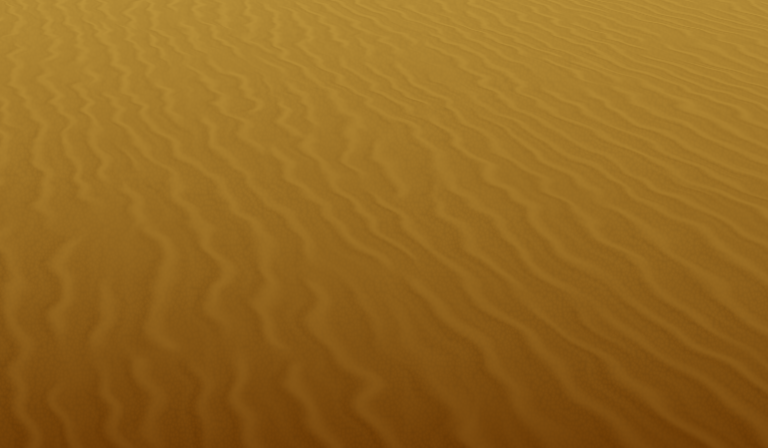
A WebGL 2 fragment shader for this texture:

```glsl
#version 300 es
precision highp float;
// Wind-rippled sand seen at a slant, pale in the distance and dark nearby.
// Scattered wave kernels are summed into one phase, so crests wander and fork;
// a perspective mapping makes them converge, and cellular noise adds grain.

uniform vec2 u_resolution;
out vec4 fragColor;

const float TAU = 6.2831853;

vec2 hash2(vec2 cell) {
    vec3 v = fract(cell.xyx * vec3(0.1031, 0.1030, 0.0973));
    v += dot(v, v.yzx + 33.33);
    return fract((v.xx + v.yz) * v.zy);
}

// Distance to the nearest scattered point
float cellular(vec2 p) {
    vec2 base = floor(p);
    float nearest = 2.0;
    for (int j = -1; j <= 1; j++)
        for (int i = -1; i <= 1; i++) {
            vec2 cell = base + vec2(i, j);
            nearest = min(nearest, distance(p, cell + hash2(cell)));
        }
    return nearest;
}

// Bends the straight crests into uneven waves
float meander(vec2 g) {
    return 0.11 * sin(4.6 * g.y + 1.8 * sin(1.3 * g.x + 0.7 * g.y))
         + 0.06 * sin(8.9 * g.y - 2.3 * g.x + 1.5 * sin(1.7 * g.y))
         + 0.02 * sin(15.0 * g.y + 3.1 * g.x + 2.0 * sin(2.9 * g.x))
         + 0.30 * sin(0.9 * g.y + 0.45 * g.x);
}

// Sum of tilted wave kernels, as a vector whose angle is the ripple phase
vec2 rippleWave(vec2 g) {
    vec2 p = g * vec2(0.6, 0.65), base = floor(p), sum = vec2(0.0);
    for (int j = -1; j <= 1; j++)
        for (int i = -1; i <= 1; i++) {
            vec2 cell = base + vec2(i, j);
            vec2 d = p - cell - hash2(cell);
            vec2 r = hash2(cell + 71.0) - 0.5;
            float phase = TAU * g.x + 4.4 * r.x + 5.0 * r.y * d.y;
            sum += exp(-4.0 * dot(d, d)) * vec2(cos(phase), sin(phase));
        }
    return sum;
}

// Thin lit crest beside a soft shaded face, fading where crests fork
float rippleRelief(vec2 g) {
    vec2 wave = rippleWave(g);
    float phase = atan(wave.y, wave.x);
    float lit = pow(0.5 + 0.5 * cos(phase - 0.35 * sin(phase)), 5.0);
    float shade = pow(0.5 + 0.5 * cos(phase + 1.25), 5.0);
    return (lit - 0.6 * shade - 0.1) * smoothstep(0.0, 0.3, length(wave));
}

void main() {
    vec2 p = gl_FragCoord.xy / u_resolution.y;
    float y = p.y;

    // Ground plane, with the crests running to a vanishing point
    vec2 ground = vec2(p.x - 0.06, 1.0) / (0.1 * (1.46 - y));
    ground.x += meander(ground);

    // Main ripples with fainter, finer ones between them
    float relief = rippleRelief(ground);
    relief += 0.2 * rippleRelief(ground * vec2(1.8, 1.5) + 19.0);

    // Fine grain in loose patches, strongest in the near hollows
    float patches = 0.5 + 0.5 * sin(9.0 * p.x + 2.0 * sin(11.0 * y)) * sin(13.0 * y - 5.0 * p.x);
    float grain = (0.5 - cellular(p * vec2(140.0, 115.0))) * mix(0.065, 0.02, y);
    grain *= (0.7 + 0.6 * patches) * (1.0 - 0.5 * relief);

    // Sand tone rises from brown to ochre, with paler crests
    vec3 sand = vec3(0.441, 0.247, 0.027)
              + vec3(0.34, 0.378, 0.218) * y
              - vec3(0.088, 0.088, 0.038) * y * y;
    vec3 crestTint = vec3(0.038, 0.038, 0.024) * mix(1.0, 0.85, y);
    fragColor = vec4(sand * (1.0 + grain) + crestTint * relief, 1.0);
}
```
